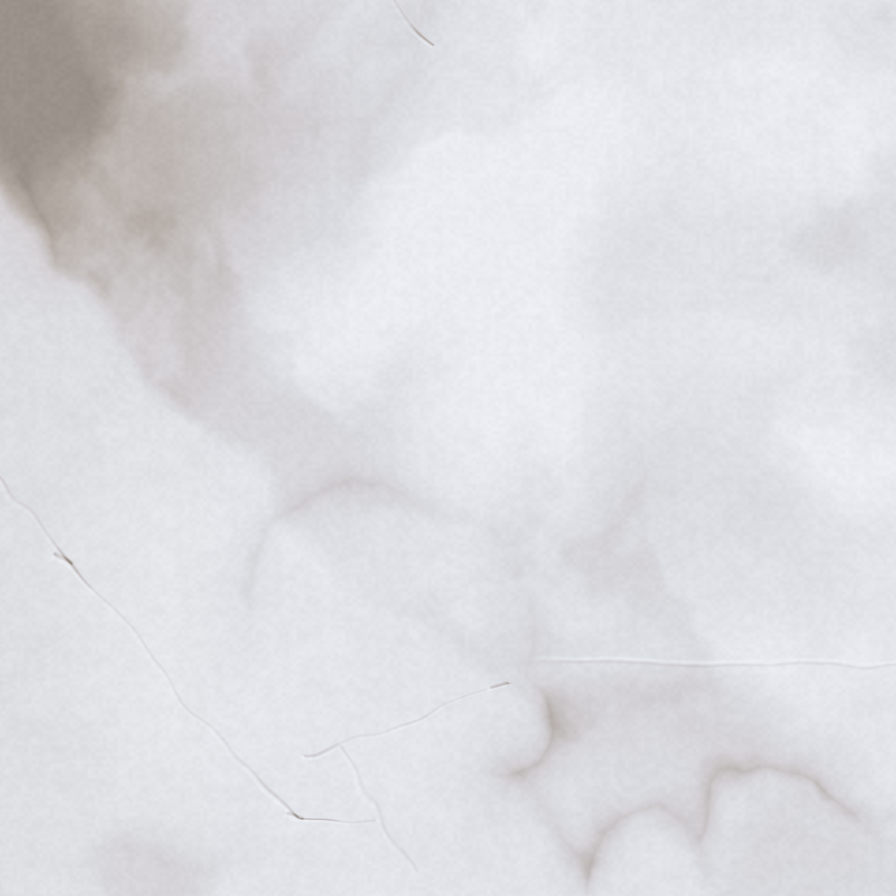
A WebGL 2 fragment shader for this texture:

```glsl
#version 300 es
precision highp float;
// Aged white plaster: cloudy pale washes, a brown damp stain at upper left,
// soft tide lines and a few hairline cracks. All layers add up to one soil
// depth, which a six-step colour ramp turns into paint.
uniform vec2 u_resolution;
out vec4 fragColor;

float hash(vec2 p) {
  return fract(sin(dot(p, vec2(127.1, 311.7))) * 43758.5453);
}

float noise(vec2 p) {
  vec2 i = floor(p), f = fract(p);
  f = f * f * (3.0 - 2.0 * f);
  return mix(mix(hash(i), hash(i + vec2(1, 0)), f.x),
             mix(hash(i + vec2(0, 1)), hash(i + vec2(1, 1)), f.x), f.y);
}

float fbm(vec2 p) {
  float sum = 0.0, amp = 0.5;
  for (int i = 0; i < 5; i++) {
    sum += amp * noise(p);
    p = mat2(1.6, 1.2, -1.2, 1.6) * p + 7.3;
    amp *= 0.5;
  }
  return sum;
}

float segment(vec2 p, vec2 a, vec2 b) {
  vec2 ab = b - a;
  return length(p - a - ab * clamp(dot(p - a, ab) / dot(ab, ab), 0.0, 1.0));
}

// Soft elliptical patch, 1 at the centre
float patchAt(vec2 p, vec2 centre, vec2 radius) {
  return 1.0 - smoothstep(0.3, 1.1, length((p - centre) / radius));
}

// Dried rim of a damp spot, strongest towards one side
float tideRing(vec2 p, vec2 centre, float radius, vec2 side) {
  vec2 q = p - centre;
  float d = length(q) - radius;
  float rim = exp(-abs(d) / (d > 0.0 ? 0.018 : 0.012));
  return rim * smoothstep(-0.1, 0.8, dot(normalize(q + 1e-5), side));
}

// Hairline fractures as thin broken strokes, with chips at the joints
float cracks(vec2 p) {
  float d = segment(p, vec2(-0.02, 0.49), vec2(0.08, 0.37));
  d = min(d, segment(p, vec2(0.08, 0.37), vec2(0.2, 0.23)));
  d = min(d, segment(p, vec2(0.2, 0.23), vec2(0.33, 0.085)));
  d = min(d, segment(p, vec2(0.33, 0.085), vec2(0.42, 0.085)));
  d = min(d, segment(p, vec2(0.38, 0.17), vec2(0.46, 0.03)));
  d = min(d, segment(p, vec2(0.34, 0.155), vec2(0.57, 0.24)));
  d = min(d, segment(p, vec2(0.44, 1.0), vec2(0.485, 0.95)));
  float chip = min(segment(p, vec2(0.065, 0.377), vec2(0.083, 0.367)),
                   segment(p, vec2(0.318, 0.092), vec2(0.333, 0.086)));
  chip = min(chip, segment(p, vec2(0.545, 0.232), vec2(0.565, 0.24)));
  float strength = 0.4 + 0.9 * smoothstep(0.45, 0.85, noise(p * 17.0));
  return strength * (1.0 - smoothstep(0.0004, 0.0026, d))
       + 1.2 * (1.0 - smoothstep(0.0005, 0.004, chip));
}

vec3 plaster(float soil) {
  vec3 c = mix(vec3(0.90, 0.91, 0.93), vec3(0.86, 0.87, 0.89), clamp(soil, -0.4, 1.0));
  c = mix(c, vec3(0.83, 0.82, 0.84), clamp(soil - 1.0, 0.0, 1.0));
  c = mix(c, vec3(0.77, 0.75, 0.75), clamp(soil - 2.0, 0.0, 1.0));
  c = mix(c, vec3(0.70, 0.67, 0.65), clamp(soil - 3.0, 0.0, 1.0));
  return mix(c, vec3(0.60, 0.57, 0.55), clamp(soil - 4.0, 0.0, 1.0));
}

void main() {
  vec2 uv = gl_FragCoord.xy / u_resolution;
  vec2 warp = vec2(fbm(uv * 5.0), fbm(uv * 5.0 + 31.0)) - 0.48;
  vec2 p = uv + 0.11 * warp;

  // Diagonal boundary between the clean wall and the washed side
  float across = dot(p - vec2(0.2, 0.58), vec2(0.71, 0.70));
  float along = dot(p - vec2(0.2, 0.58), vec2(0.70, -0.71));
  float washed = smoothstep(-0.014, 0.016, across);
  float edge = washed * exp(-max(across, 0.0) / 0.17) * (1.0 - smoothstep(0.1, 0.36, along));

  // Broad clouds, with paler wash poured over them in lobes
  float soil = 0.6 + 0.8 * (fbm(uv * 3.2 + 4.0) - 0.48);
  soil += 0.6 * (fbm(uv * 22.0) - 0.48);
  float lobes = smoothstep(0.43, 0.56, fbm(uv * 4.2 + 1.2 * warp + 12.0));
  float faint = smoothstep(0.4, 0.6, noise(p * 7.0 + 3.0));
  soil += washed * (0.75 - 0.85 * lobes - 0.35 * faint) + 0.8 * edge;

  // Pale upright band and patches, then grey ones
  soil -= 1.4 * patchAt(p, vec2(0.54, 0.68), vec2(0.14, 0.42));
  soil -= 0.9 * patchAt(p, vec2(0.37, 0.66), vec2(0.11, 0.1));
  soil -= 0.8 * patchAt(p, vec2(0.64, 0.85), vec2(0.1, 0.1));
  soil -= 0.8 * patchAt(p, vec2(0.86, 0.87), vec2(0.17, 0.12));
  soil -= 1.2 * patchAt(p, vec2(0.94, 0.5), vec2(0.09, 0.09));
  soil -= 0.5 * patchAt(p, vec2(0.3, 0.33), vec2(0.3, 0.3));
  soil += 0.9 * patchAt(p, vec2(0.78, 0.42), vec2(0.3, 0.17));
  soil += 1.1 * patchAt(p, vec2(0.74, 0.17), vec2(0.22, 0.08));
  soil += 1.3 * patchAt(p, vec2(0.14, 0.03), vec2(0.1, 0.06));
  soil += 0.5 * (1.0 - smoothstep(0.0, 0.2, uv.x));

  // Brown damp stain, darkest in the corner
  float core = segment(uv + 0.08 * warp, vec2(0.02, 0.96), vec2(0.2, 0.83));
  soil += 2.5 * mix(0.6, 1.0, washed) * exp(-core * core / 0.034);
  soil += 1.3 * (1.0 - smoothstep(0.0, 0.3, length(uv - vec2(0, 1))));
  soil += 1.1 * exp(-segment(p, vec2(0.0, 0.91), vec2(0.06, 0.72)) / 0.015);

  // Tide lines
  soil += 1.2 * tideRing(p, vec2(0.41, 0.36), 0.12, vec2(-0.5, 0.86));
  soil += 0.7 * tideRing(p, vec2(0.45, 0.31), 0.15, vec2(0.8, 0.6));
  soil += 1.9 * tideRing(p, vec2(0.55, 0.19), 0.06, vec2(0.8, -0.6));
  soil += 2.1 * tideRing(p, vec2(0.88, 0.03), 0.1, vec2(-0.4, 0.92));
  soil += 2.1 * tideRing(p, vec2(0.71, 0.01), 0.07, vec2(-0.3, 0.95));
  soil += 1.2 * exp(-segment(p, vec2(0.54, 0.14), vec2(0.64, 0.04)) / 0.018);

  // Cracks with a lit lip, and a raised seam across the right
  vec2 q = uv + 0.014 * (vec2(noise(uv * 28.0), noise(uv * 28.0 + 9.0)) - 0.5);
  soil += 1.9 * cracks(q) - 0.8 * cracks(q + vec2(0.003, 0.003));
  float seam = mix(uv.y, q.y, 0.4) - 0.264 + 0.012 * (uv.x - 0.6);
  soil += smoothstep(0.56, 0.66, uv.x) * 0.9 * (exp(-pow((seam + 0.003) / 0.0018, 2.0))
                                             - exp(-pow((seam - 0.001) / 0.0018, 2.0)));

  // Fine grain, warm cast towards the left
  float grain = noise(uv * 240.0) + 0.6 * noise(uv * 110.0) - 0.8;
  vec3 colour = plaster(soil) + 0.024 * grain;
  colour += vec3(0.004, 0.0, -0.007) * (1.0 - smoothstep(0.0, 0.4, uv.x));
  fragColor = vec4(colour, 1.0);
}
```
